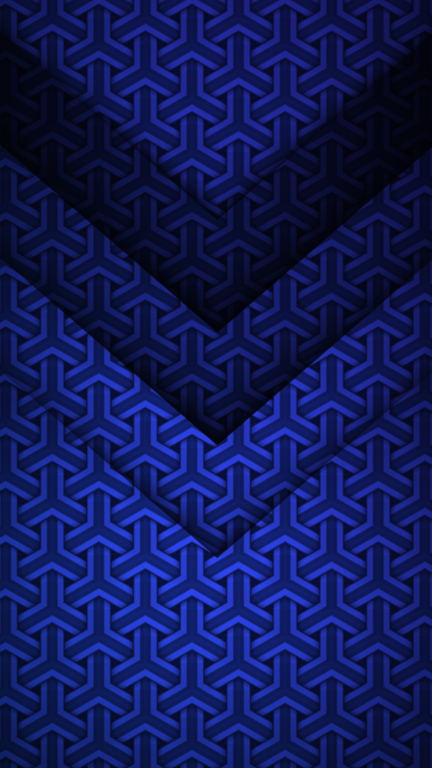
This background is drawn by a WebGL 2 fragment shader. Its source:

```glsl
#version 300 es
precision highp float;
// Blue woven tripod lattice on five stacked panels with V-shaped notches.

uniform vec2 u_resolution;
out vec4 fragColor;

// Offset to the nearest point of a triangular lattice with unit spacing.
vec2 latticeCell(vec2 q) {
  vec2 period = vec2(1.73205, 1.0);
  vec2 a = mod(q + 0.5 * period, period) - 0.5 * period;
  vec2 b = mod(q, period) - 0.5 * period;
  return dot(a, a) < dot(b, b) ? a : b;
}

// Distance to three rays at 120 degrees; side = 1 has one ray pointing up.
float tripodDistance(vec2 c, float side) {
  float best = 1.0;
  for (int k = 0; k < 3; k++) {
    float angle = 1.570796 + 2.094395 * float(k);
    vec2 axis = side * vec2(cos(angle), sin(angle));
    float across = abs(axis.x * c.y - axis.y * c.x);
    if (dot(c, axis) >= 0.0) best = min(best, across);
  }
  return best;
}

// Cross-section of an arm: dark core, lit borders, darker outline.
vec3 armColor(float d, float aa) {
  vec3 core = mix(vec3(0.07, 0.125, 0.44), vec3(0.05, 0.10, 0.36), min(d / 0.1, 1.0));
  vec3 border = vec3(0.155, 0.232, 0.82);
  vec3 outline = vec3(0.04, 0.07, 0.26);
  float lit = smoothstep(0.098 - aa, 0.098 + aa, d);
  return mix(mix(core, border, lit), outline, smoothstep(0.21 - aa, 0.21 + aa, d));
}

// Tripods whose arms slide under the next tripod in each direction.
vec3 weave(vec2 q, float aa) {
  vec2 c = latticeCell(q);
  float over = tripodDistance(c, 1.0);
  float under = tripodDistance(c, -1.0);
  vec3 below = armColor(under, aa) * mix(0.55, 1.0, smoothstep(0.2, 0.34, over));
  vec3 above = armColor(over, aa) * mix(1.05, 0.93, smoothstep(-0.1, 0.1, c.y));
  return mix(above, below, smoothstep(0.235 - aa, 0.235 + aa, over));
}

void main() {
  // The canvas is one unit wide.
  vec2 p = gl_FragCoord.xy / u_resolution.x;
  float pixel = 1.0 / u_resolution.x;
  float spacing = 0.1245;
  vec3 color = weave((p - vec2(0.4444, 0.928)) / spacing, max(0.7 * pixel / spacing, 0.024));

  // Panels from the top down: brightness, side falloff and dropped shadow.
  float level[5] = float[5](0.74, 0.43, 0.62, 1.0, 1.06);
  float falloff[5] = float[5](2.2, 5.0, 1.2, 1.8, 2.0);
  float shadow[5] = float[5](0.0, 0.9, 0.93, 0.92, 0.75);
  float reach[5] = float[5](1.0, 0.02, 0.055, 0.05, 0.03);

  float light = 0.0;
  for (int i = 0; i < 5; i++) {
    float tip = 1.5293 - 0.2608 * float(i);
    float spread = abs(p.x - 0.503);
    float edge = (p.y - tip - 0.865 * spread) * 0.756;
    float shade = shadow[i] * exp(-max(edge, 0.0) / reach[i]) * (1.0 - 0.6 * spread);
    vec2 away = p - vec2(0.46, tip);
    float glow = level[i] * exp(-falloff[i] * away.x * away.x - 2.2 * away.y * away.y);
    float cover = i == 0 ? 1.0 : 1.0 - smoothstep(-pixel, pixel, edge);
    light = mix(light * (1.0 - shade), glow, cover);
  }

  // Cooler blue toward the lower left, violet toward the upper right.
  float warmth = clamp(0.5 * p.x + 0.35 * p.y, 0.0, 1.0);
  color *= mix(vec3(0.85, 1.12, 1.0), vec3(1.15, 0.88, 1.0), warmth);
  fragColor = vec4(color * light + vec3(0.004, 0.006, 0.018), 1.0);
}
```
